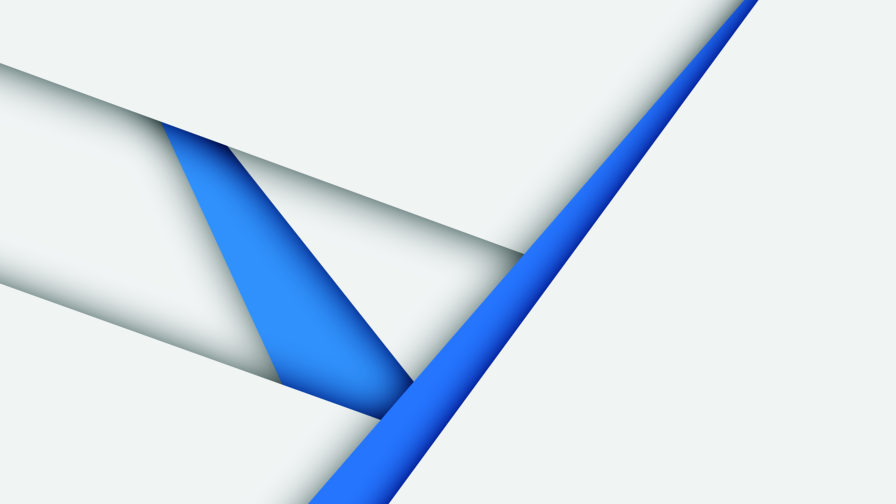
Give the GLSL for this background, as a Shadertoy shader.

```glsl
// Overlapping sheets of pale paper and blue card, cut along straight lines.
// Each sheet is a half-plane painted from back to front; its cut edge
// drops a soft shadow on whatever already lies beneath it.

// Signed distance to the line from a to b, positive on its left side.
float sideOf(vec2 p, vec2 a, vec2 b) {
    vec2 dir = normalize(b - a);
    return dir.x * (p.y - a.y) - dir.y * (p.x - a.x);
}

// Shades the layers below near the cut, then covers them with the sheet.
vec3 laySheet(vec3 below, vec3 sheet, float dist, float reach, float strength) {
    float shadow = strength * pow(clamp(1.0 + dist / reach, 0.0, 1.0), 3.0);
    // Squaring keeps shaded blue saturated while paper turns grey.
    vec3 shaded = mix(below, below * below * vec3(0.53, 0.60, 0.60), shadow);
    float edge = 0.8 / iResolution.y;
    return mix(shaded, sheet, smoothstep(-edge, edge, dist));
}

void mainImage(out vec4 fragColor, in vec2 fragCoord) {
    vec2 p = fragCoord / iResolution.y;
    vec3 paper = vec3(0.943, 0.959, 0.957);
    vec3 skyBlue = vec3(0.19, 0.57, 0.99);
    vec3 deepBlue = vec3(0.145, 0.46, 1.0);

    // Slanted blue strip and the paper that overlaps its right side
    vec3 color = paper;
    color = laySheet(color, skyBlue, sideOf(p, vec2(0.319, 0.759), vec2(0.560, 0.238)), 0.11, 0.75);
    color = laySheet(color, paper, sideOf(p, vec2(0.447, 0.715), vec2(0.819, 0.245)), 0.11, 0.9);

    // Lower and upper sheets that frame the band
    color = laySheet(color, paper, sideOf(p, vec2(0.755, 0.167), vec2(0.0, 0.4375)), 0.11, 0.85);
    color = laySheet(color, paper, sideOf(p, vec2(0.0, 0.875), vec2(1.042, 0.495)), 0.12, 0.95);

    // Long diagonal ribbon, tapered by the sheet on the right
    color = laySheet(color, deepBlue, sideOf(p, vec2(1.477, 1.0), vec2(0.611, 0.0)), 0.11, 0.75);
    color = laySheet(color, paper, sideOf(p, vec2(1.505, 1.0), vec2(0.771, 0.0)), 0.09, 0.95);

    fragColor = vec4(color, 1.0);
}
```
